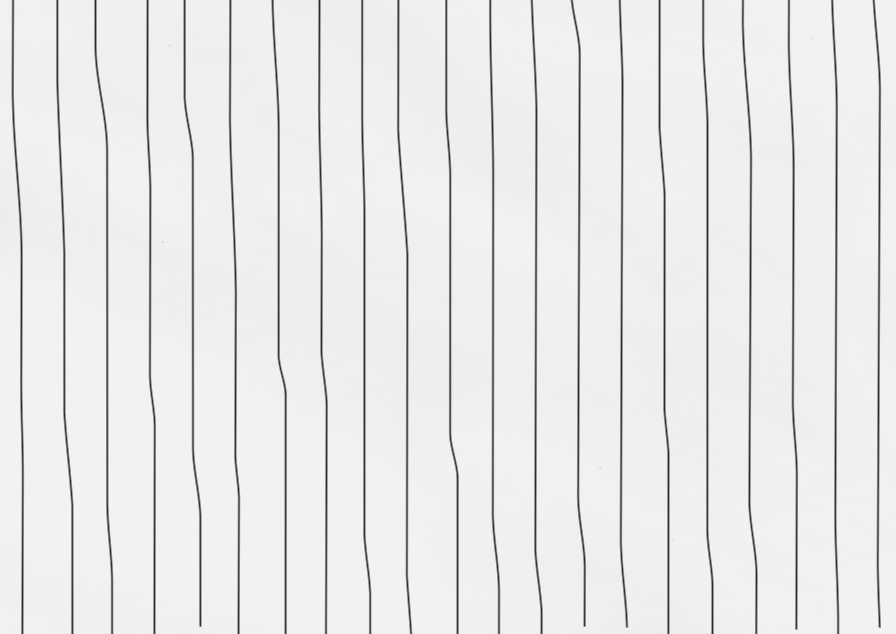
Reproduce this pattern procedurally as a Shadertoy shader.

```glsl
// Thin hand-drawn vertical ink lines with slight kinks on pale, softly mottled paper.

#define PITCH 0.04785        // line spacing, fraction of canvas width
#define LINE_WIDTH 0.0023    // fraction of canvas height
#define UPPER_SHIFT 0.27     // largest upper kink, in pitches
#define LOWER_SHIFT 0.19     // largest lower kink, in pitches
#define LEAN 0.09            // slow counter-lean, in pitches
#define SHORT_SHARE 0.2      // share of lines that stop above the bottom
#define SHORT_GAP 0.012      // largest gap below a short line
#define PAPER vec3(0.953, 0.946, 0.950)
#define INK vec3(0.04, 0.035, 0.04)
#define SHADE 0.022          // strength of broad paper shading
#define GRAIN 0.009          // strength of fine paper grain

float hash(vec2 p) {
    vec3 q = fract(p.xyx * 0.1031);
    q += dot(q, q.yzx + 33.33);
    return fract((q.x + q.y) * q.z);
}

float valueNoise(vec2 p) {
    vec2 i = floor(p), f = fract(p);
    f = f * f * (3.0 - 2.0 * f);
    return mix(mix(hash(i), hash(i + vec2(1, 0)), f.x),
               mix(hash(i + vec2(0, 1)), hash(i + vec2(1, 1)), f.x), f.y);
}

float fbm(vec2 p) {
    float sum = 0.0, amp = 0.5;
    for (int i = 0; i < 4; i++) {
        sum += amp * valueNoise(p);
        p = p * 2.03 + 17.1;
        amp *= 0.5;
    }
    return sum;
}

// Stroke segment from 0 to 1, between a straight bend and a soft one.
float bend(float t, float start, float len, float softness) {
    float k = clamp((t - start) / len, 0.0, 1.0);
    return mix(k, k * k * (3.0 - 2.0 * k), softness);
}

// Sideways drift of one line, in pitches; t runs from top to bottom.
float lineDrift(float id, float t) {
    float r[8];
    for (int i = 0; i < 8; i++) r[i] = hash(vec2(id + 3.0, float(i) * 7.0 + 1.0));
    float upper = bend(t, mix(-0.04, 0.22, r[0]), mix(0.08, 0.28, r[1]), r[2]);
    float lower = bend(t, mix(0.55, 0.91, r[3]), mix(0.06, 0.18, r[4]), r[2]);
    return mix(0.05, UPPER_SHIFT, r[5]) * (upper - 1.0)
         + mix(0.03, LOWER_SHIFT, r[6]) * lower
         + LEAN * (r[7] - 0.2) * (0.5 - t);
}

vec3 paperColor(vec2 p) {
    // Broad diagonal folds
    vec2 along = vec2(p.x * 0.9 - p.y * 0.4, p.x * 0.4 + p.y * 0.9);
    float folds = smoothstep(0.4, 0.75, fbm(along * vec2(1.1, 3.2) + 4.0));
    // Fine mottling and grain
    float grain = fbm(p * vec2(55.0, 80.0)) - 0.47;
    // Rare faint specks
    vec2 cell = floor(p * 9.0);
    vec2 seat = 0.2 + 0.6 * vec2(hash(cell + 11.0), hash(cell + 29.0));
    float speck = step(0.93, hash(cell + 47.0))
                * smoothstep(0.025, 0.005, length(fract(p * 9.0) - seat));
    return PAPER - SHADE * folds + GRAIN * grain - 0.08 * speck;
}

void mainImage(out vec4 fragColor, in vec2 fragCoord) {
    vec2 p = fragCoord / iResolution.y;
    float pixel = 1.0 / iResolution.y;
    float pitch = PITCH * iResolution.x / iResolution.y;

    // One line per column
    float column = p.x / pitch;
    float id = floor(column);
    float center = id + 0.5 + lineDrift(id, 1.0 - p.y);
    float dist = abs(column - center) * pitch;
    float ink = clamp(0.5 + (0.5 * LINE_WIDTH - dist) / (2.0 * pixel), 0.0, 1.0);

    // Some lines end early
    float isShort = step(hash(vec2(id, 91.0)), SHORT_SHARE);
    float gap = SHORT_GAP * mix(0.5, 1.0, hash(vec2(id, 63.0)));
    ink *= mix(1.0, smoothstep(gap - pixel, gap + pixel, p.y), isShort);

    fragColor = vec4(mix(paperColor(p), INK, ink), 1.0);
}
```
